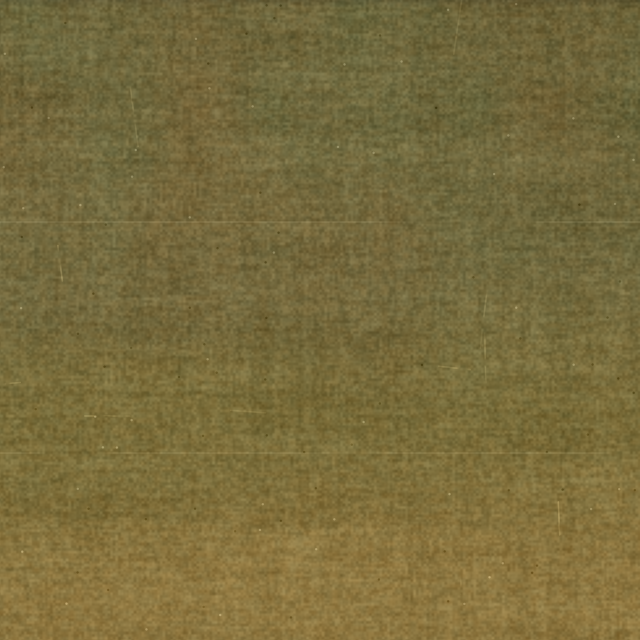
This texture is drawn by a Shadertoy shader. Its source:

```glsl
float hash(vec2 p) {
    vec3 q = fract(vec3(p.xyx) * 0.1031);
    q += dot(q, q.yzx + 33.33);
    return fract((q.x + q.y) * q.z);
}

float noise(vec2 p) {
    vec2 i = floor(p), f = fract(p);
    f = f * f * (3.0 - 2.0 * f);
    return mix(mix(hash(i), hash(i + vec2(1, 0)), f.x),
               mix(hash(i + vec2(0, 1)), hash(i + vec2(1, 1)), f.x), f.y);
}

// Noise centred on zero, shifted by a seed
float grain(vec2 p, float seed) {
    return noise(p + seed * 17.3) - 0.5;
}

float segment(vec2 p, vec2 a, vec2 b) {
    vec2 pa = p - a, ba = b - a;
    return length(pa - ba * clamp(dot(pa, ba) / dot(ba, ba), 0.0, 1.0));
}

// Dyed ground: olive above, ochre below, with an uneven border
vec3 ground(vec2 uv) {
    float y = uv.y + 0.07 * grain(uv * vec2(3, 7), 1.0) + 0.03 * grain(uv * vec2(9, 22), 2.0)
            - 0.05 * (uv.x - 0.5) * (1.0 - uv.y);
    vec3 ochre = vec3(0.545, 0.458, 0.245);
    vec3 moss = vec3(0.475, 0.425, 0.225);
    vec3 olive = vec3(0.448, 0.408, 0.238);
    vec3 green = vec3(0.425, 0.395, 0.228);
    vec3 col = mix(ochre, moss, smoothstep(0.08, 0.36, y));
    col = mix(col, olive, smoothstep(0.34, 0.56, y));
    col = mix(col, green, smoothstep(0.65, 1.0, y));
    float patches = grain(uv * vec2(7, 5), 3.0) + 0.6 * grain(uv * vec2(16, 13), 4.0);
    return col + vec3(-0.035, 0.006, 0.012) * patches * smoothstep(0.2, 0.9, uv.y);
}

// Crossed threads, long slubs and fine grain
float weave(vec2 uv) {
    float weft = grain(uv * vec2(28, 230), 5.0) + 0.7 * grain(uv * vec2(5, 110), 6.0);
    float warp = grain(uv * vec2(230, 28), 7.0) + 0.7 * grain(uv * vec2(110, 5), 8.0);
    float bands = grain(uv * vec2(2.5, 38), 9.0) + 0.6 * grain(uv * vec2(32, 2), 10.0);
    float fine = grain(uv * 245.0, 11.0) + 0.7 * grain(uv * 130.0, 12.0);
    return 0.042 * weft + 0.032 * warp + 0.028 * bands + 0.085 * fine;
}

// Faint hairline scratches, upright or nearly level
float scratches(vec2 uv) {
    float mark = 0.0;
    for (float i = 0.0; i < 12.0; i++) {
        vec2 a = vec2(hash(vec2(i, 3.1)), hash(vec2(i, 8.7)));
        float len = mix(0.02, 0.12, hash(vec2(i, 5.3)));
        float tilt = 0.3 * (hash(vec2(i, 6.9)) - 0.5);
        vec2 dir = mod(i, 3.0) < 1.0 ? vec2(1, tilt) : vec2(tilt, 1);
        float line = 1.0 - smoothstep(0.0004, 0.0022, segment(uv, a, a + dir * len));
        mark = max(mark, line * mix(0.4, 1.0, hash(vec2(i, 2.4))));
    }
    return mark * smoothstep(0.2, 0.7, noise(uv * 90.0));
}

// Sparse specks: x holds pale ones, y dark ones
vec2 specks(vec2 uv) {
    vec2 cell = floor(uv * 45.0);
    vec2 centre = 0.2 + 0.6 * vec2(hash(cell + 71.0), hash(cell + 137.0));
    float dotMask = 1.0 - smoothstep(0.03, 0.13, length(fract(uv * 45.0) - centre));
    float pick = hash(cell + 211.0);
    return dotMask * vec2(step(0.98, pick), step(pick, 0.03));
}

void mainImage(out vec4 fragColor, in vec2 fragCoord) {
    vec2 uv = fragCoord / iResolution.xy;
    vec3 col = ground(uv) + weave(uv) * vec3(1.0, 0.97, 0.85);

    // Slight colour variation between threads
    col += vec3(0.022, -0.006, -0.022) * grain(uv * vec2(90, 120), 13.0);

    // Two long pale weft threads
    float threads = 1.0 - smoothstep(0.0005, 0.0025, min(abs(uv.y - 0.653), abs(uv.y - 0.292)));
    col += 0.05 * threads * smoothstep(0.3, 0.7, noise(uv * vec2(9, 3)));

    // Wear
    vec2 dots = specks(uv);
    col += vec3(0.13, 0.12, 0.10) * scratches(uv);
    col += 0.16 * dots.x - 0.11 * dots.y;

    // Darkened upper edge
    col *= 1.0 - 0.12 * smoothstep(0.985, 1.0, uv.y);
    fragColor = vec4(col, 1.0);
}
```
